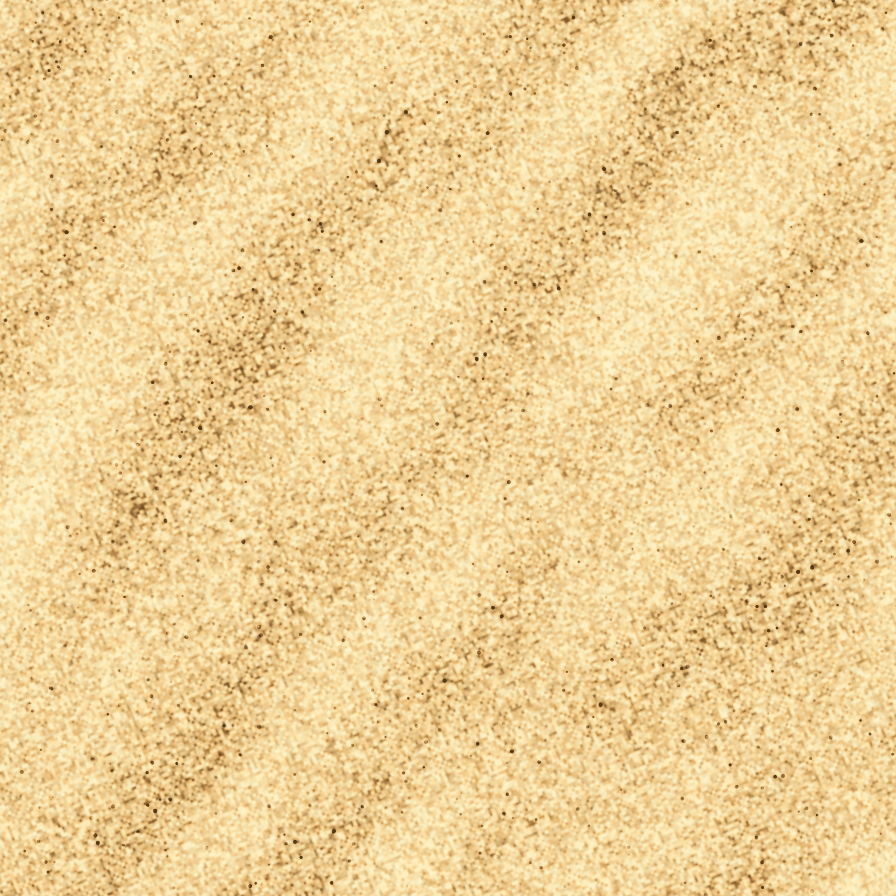
Write a WebGL 1 fragment shader that draws this texture.

```glsl
precision highp float;
// Wind-rippled dry sand: pale diagonal crests over darker hollows.
// A tone made of warped ripples, two layers of fine grain and scattered dark
// specks is measured in standard deviations and mapped to a sand colour ramp.

uniform vec2 u_resolution;

#define RIPPLE_ANGLE 0.86    // direction of the crests, radians
#define RIPPLE_COUNT 5.0     // ripples per canvas width, across the crests
#define RIPPLE_WARP 1.1      // wandering of the crests, in ripples
#define RIPPLE_DEPTH 0.50    // tone of crests against hollows
#define STREAK_DEPTH 1.1     // tone of the irregular streaks
#define FINE_GRAINS 285.0    // fine grain cells per canvas width
#define COARSE_GRAINS 190.0  // coarse grain cells per canvas width
#define SPECK_CELLS 112.0    // speck cells per canvas width
#define SPECK_CHANCE 0.055   // share of cells holding a dark speck
#define WARMTH 0.05          // hue variation between grains

const float NOISE_DEVIATION = 0.2145;

float hash(vec2 p) {
  vec3 q = fract(p.xyx * vec3(0.1031, 0.1030, 0.0973));
  q += dot(q, q.yzx + 33.33);
  return fract((q.x + q.y) * q.z);
}

float noise(vec2 p) {
  vec2 cell = floor(p);
  vec2 f = fract(p);
  f = f * f * (3.0 - 2.0 * f);
  float low = mix(hash(cell), hash(cell + vec2(1.0, 0.0)), f.x);
  float high = mix(hash(cell + vec2(0.0, 1.0)), hash(cell + 1.0), f.x);
  return mix(low, high, f.y);
}

// Noise centred on zero with unit deviation
float unitNoise(vec2 p) {
  return (noise(p) - 0.5) / NOISE_DEVIATION;
}

vec2 rotate(vec2 p, float angle) {
  float c = cos(angle), s = sin(angle);
  return vec2(c * p.x + s * p.y, c * p.y - s * p.x);
}

// Broad light and shade; x runs along the crests, y across them
float rippleTone(vec2 uv) {
  vec2 p = rotate(uv, RIPPLE_ANGLE);
  float warp = noise(p * vec2(2.1, 2.6) + 17.0) - 0.5;
  warp += 0.35 * (noise(p * vec2(5.0, 6.0) + 41.0) - 0.5);
  float wave = sin(6.2832 * (p.y * RIPPLE_COUNT + RIPPLE_WARP * warp));
  float strength = mix(0.6, 1.3, noise(p * vec2(2.5, 4.0) + 73.0));
  float streak = noise(p * vec2(4.0, 11.0) + 29.0) - 0.5;
  streak += 0.5 * (noise(p * vec2(12.0, 24.0) + 57.0) - 0.5);
  return RIPPLE_DEPTH * strength * wave + STREAK_DEPTH * streak;
}

float grainTone(vec2 uv) {
  float fine = unitNoise(rotate(uv, 0.4) * FINE_GRAINS + 500.0);
  float coarse = unitNoise(rotate(uv, 1.1) * COARSE_GRAINS + 900.0);
  return 0.74 * fine + 0.46 * coarse;
}

// Sparse round dark grains, one at most in each cell
float speckMask(vec2 uv, float pixel) {
  vec2 p = rotate(uv, 0.25) * SPECK_CELLS + 300.0;
  vec2 cell = floor(p);
  vec2 centre = 0.3 + 0.4 * vec2(hash(cell + 11.0), hash(cell + 47.0));
  float radius = mix(0.14, 0.27, hash(cell + 83.0));
  float edge = max(0.08, 0.6 * pixel * SPECK_CELLS);
  float disc = 1.0 - smoothstep(radius - edge, radius + edge,
                                length(fract(p) - centre));
  float present = step(hash(cell + 131.0), SPECK_CHANCE);
  return present * disc * mix(0.45, 1.0, hash(cell + 171.0));
}

float between(float a, float b, float t) {
  return clamp((t - a) / (b - a), 0.0, 1.0);
}

// Stops sit at the deviations that give each colour its share
vec3 sandRamp(float t) {
  vec3 colour = vec3(0.34, 0.23, 0.10);
  colour = mix(colour, vec3(0.63, 0.46, 0.25), between(-4.2, -2.6, t));
  colour = mix(colour, vec3(0.80, 0.64, 0.39), between(-2.6, -1.8, t));
  colour = mix(colour, vec3(0.89, 0.73, 0.47), between(-1.8, -1.18, t));
  colour = mix(colour, vec3(0.93, 0.79, 0.55), between(-1.18, -0.48, t));
  colour = mix(colour, vec3(0.96, 0.85, 0.62), between(-0.48, 0.29, t));
  colour = mix(colour, vec3(0.98, 0.91, 0.71), between(0.29, 1.23, t));
  return mix(colour, vec3(1.0, 0.95, 0.78), between(1.23, 2.4, t));
}

void main() {
  float size = min(u_resolution.x, u_resolution.y);
  vec2 uv = gl_FragCoord.xy / size;

  // Hollows show more grain contrast than crests
  float ripple = rippleTone(uv);
  float tone = ripple + grainTone(uv) * (1.0 - 0.18 * ripple);
  tone -= 3.2 * speckMask(uv, 1.0 / size) * (1.0 - 0.35 * ripple);

  // Grains lean slightly towards orange or grey
  float hue = noise(rotate(uv, 0.7) * COARSE_GRAINS + 1300.0) - 0.5;
  vec3 colour = sandRamp(tone) + WARMTH * hue * vec3(0.6, -0.2, -1.0);
  gl_FragColor = vec4(clamp(colour, 0.0, 1.0), 1.0);
}
```
